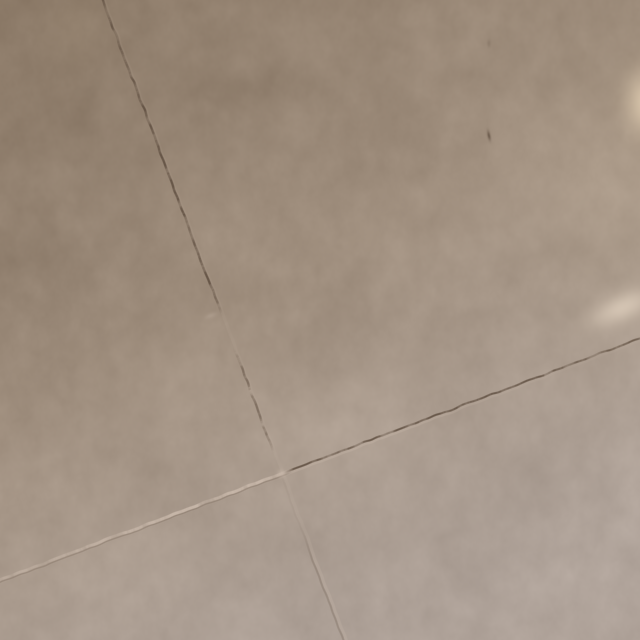
This texture is drawn by a WebGL 2 fragment shader. Its source:

```glsl
#version 300 es
precision highp float;

uniform vec2 u_resolution;
out vec4 outColor;

// Layout, in units of the canvas
const float TILE_SIZE = 1.2;
const vec2 CROSSING = vec2(0.440, 0.260);
const float FLOOR_ANGLE = 0.361;
const float DARK_JOINT = 0.0018;
const float PALE_JOINT = 0.0024;
const float JOINT_SOFTNESS = 0.0013;
const float JOINT_WOBBLE = 0.0022;

// Surface
const vec3 WARM_SHADE = vec3(0.528, 0.457, 0.384);
const vec3 MID_STONE = vec3(0.640, 0.574, 0.510);
const vec3 COOL_STONE = vec3(0.688, 0.638, 0.602);
const vec3 GROUT_DARK = vec3(0.370, 0.305, 0.250);
const vec3 GROUT_PALE = vec3(0.800, 0.735, 0.680);
const vec3 GLARE = vec3(0.860, 0.785, 0.680);
const vec3 STREAK = vec3(0.850, 0.790, 0.725);
const float CLOUDS = 0.075;
const float MOTTLE = 0.055;
const float GRAIN = 0.016;
const float TILE_VARIATION = 0.008;

vec2 hash2(vec2 p) {
  vec3 q = fract(p.xyx * vec3(0.1031, 0.1030, 0.0973));
  q += dot(q, q.yzx + 33.33);
  return fract((q.xx + q.yz) * q.zy);
}

float cornerSlope(vec2 cell, vec2 offset) {
  return dot(hash2(cell) * 2.0 - 1.0, offset);
}

float gradientNoise(vec2 p) {
  vec2 i = floor(p), f = fract(p);
  vec2 w = f * f * f * (f * (f * 6.0 - 15.0) + 10.0);
  vec2 e = vec2(1.0, 0.0);
  float low = mix(cornerSlope(i, f), cornerSlope(i + e, f - e), w.x);
  float high = mix(cornerSlope(i + e.yx, f - e.yx), cornerSlope(i + 1.0, f - 1.0), w.x);
  return mix(low, high, w.y);
}

float fbm(vec2 p) {
  float sum = 0.0, amplitude = 0.5;
  for (int octave = 0; octave < 4; octave++) {
    sum += amplitude * gradientNoise(p);
    p = mat2(1.6, 1.2, -1.2, 1.6) * p + 7.3;
    amplitude *= 0.55;
  }
  return sum;
}

float band(float distance, float halfWidth, float softness) {
  return 1.0 - smoothstep(halfWidth - softness, halfWidth + softness, abs(distance));
}

float softSpot(vec2 offset, vec2 radius) {
  vec2 d = offset / radius;
  return exp(-dot(d, d));
}

mat2 rotation(float angle) {
  float c = cos(angle), s = sin(angle);
  return mat2(c, -s, s, c);
}

void main() {
  vec2 uv = gl_FragCoord.xy / u_resolution;
  float soft = max(JOINT_SOFTNESS, 0.8 / min(u_resolution.x, u_resolution.y));
  vec2 grid = rotation(FLOOR_ANGLE) * (uv - CROSSING);
  vec2 tile = floor(grid / TILE_SIZE);

  // Light falling across the floor
  float light = 0.07 + 0.30 * uv.x + 0.65 * (1.0 - uv.y);
  vec3 color = mix(WARM_SHADE, MID_STONE, clamp(light / 0.55, 0.0, 1.0));
  color = mix(color, COOL_STONE, smoothstep(0.45, 0.95, light));
  color += TILE_VARIATION * (hash2(tile + 40.0).x - 0.5);

  // Broad clouds, smudged mottling and fine grain
  color += CLOUDS * fbm(uv * 4.5 + 3.1);
  color += MOTTLE * fbm(uv * vec2(21.0, 18.0) + 11.7);
  color += GRAIN * fbm(uv * vec2(60.0, 42.0));
  color -= 0.022 * softSpot(uv - vec2(0.36, 0.86), vec2(0.09, 0.03));
  color -= 0.024 * softSpot(uv - vec2(0.53, 0.48), vec2(0.07, 0.08));
  color -= 0.014 * softSpot(uv - vec2(0.04, 0.62), vec2(0.14, 0.16));

  // Joints: signed distance to the nearest, and wear along their length
  vec2 joint = grid - TILE_SIZE * round(grid / TILE_SIZE);
  joint += JOINT_WOBBLE * vec2(gradientNoise(vec2(grid.y * 60.0, 2.5)),
                               gradientNoise(vec2(grid.x * 52.0, 8.5)));
  vec2 wear = vec2(fbm(vec2(grid.y * 50.0, 4.3)), fbm(vec2(grid.x * 45.0, 6.7)));
  vec2 worn = smoothstep(-0.22, 0.18, wear);

  // Rising joint: dark far up, broken near the crossing, pale below it
  float upper = smoothstep(0.26, 0.30, grid.y);
  float lower = smoothstep(0.03, 0.07, grid.y) * (1.0 - smoothstep(0.17, 0.22, grid.y));
  float risingDark = upper * mix(0.30, 0.85, worn.x) + lower * mix(0.0, 0.55, worn.x);
  float below = 1.0 - smoothstep(-0.02, 0.02, grid.y);
  float edge = below * smoothstep(0.08, 0.16, -grid.y);
  color = mix(color, GROUT_PALE, band(joint.x - 0.002, 0.0025, soft) * (0.07 + 0.04 * below + 0.12 * edge));
  color = mix(color, GROUT_DARK, band(joint.x + 0.002, 0.0016, soft) * (0.05 * below + 0.20 * edge));
  color = mix(color, GROUT_DARK, band(joint.x, DARK_JOINT, soft) * risingDark);

  // Level joint: pale on the left, dark with a pale lip on the right
  float right = smoothstep(0.0, 0.02, grid.x);
  float lip = right * (1.0 - smoothstep(0.15, 0.5, grid.x));
  float bright = mix(0.35, 0.85, worn.y) * mix(0.6, 1.0, smoothstep(-0.45, -0.15, grid.x));
  color = mix(color, GROUT_DARK, band(joint.y + 0.003, 0.0015, soft) * 0.30 * (1.0 - right));
  color = mix(color, GROUT_PALE, band(joint.y, PALE_JOINT, soft) * (1.0 - right) * bright);
  color = mix(color, GROUT_PALE, band(joint.y + 0.0035, 0.002, soft) * (0.08 + 0.22 * lip));
  color = mix(color, GROUT_DARK, band(joint.y, DARK_JOINT * 0.85, soft) * right * mix(0.35, 0.85, worn.y));
  color = mix(color, GROUT_PALE, 0.55 * softSpot(grid, vec2(0.006)));
  color = mix(color, GROUT_PALE, 0.25 * softSpot(grid - vec2(-0.016, 0.270), vec2(0.009, 0.004)));

  // Reflected lamps and their halo
  vec2 streak = rotation(0.42) * (uv - vec2(0.972, 0.519));
  color = mix(color, STREAK, 0.85 * softSpot(streak, vec2(0.052, 0.021)));
  color = mix(color, GLARE, 0.90 * softSpot(uv - vec2(1.010, 0.840), vec2(0.030, 0.046)));
  color = mix(color, GLARE, 0.14 * softSpot(uv - vec2(1.0, 0.68), vec2(0.15, 0.26)));
  color = mix(color, GLARE, 0.10 * softSpot(uv - vec2(0.12, 0.96), vec2(0.05, 0.06)));

  // Small dark chips
  vec2 chip = rotation(0.2) * (uv - vec2(0.764, 0.788));
  color = mix(color, GROUT_DARK, 0.75 * softSpot(chip, vec2(0.0024, 0.0075)));
  color = mix(color, GROUT_DARK, 0.22 * softSpot(uv - vec2(0.764, 0.932), vec2(0.003, 0.006)));

  outColor = vec4(color, 1.0);
}
```
